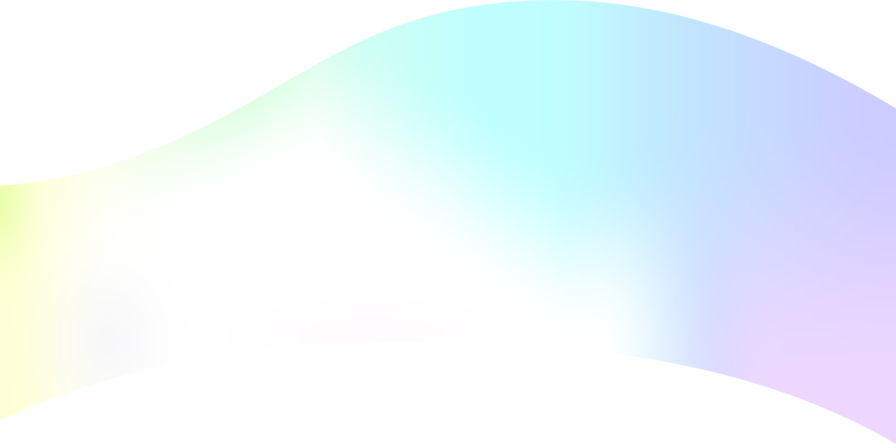
Reproduce this background procedurally as a Shadertoy shader.

```glsl
// Draws a pastel iridescent wave ribbon with soft glows on a white ground.

const vec3 WHITE    = vec3(1.0);
const vec3 CREAM    = vec3(0.98, 1.0, 0.93);
const vec3 GREEN    = vec3(0.85, 1.0, 0.87);
const vec3 MINT     = vec3(0.81, 1.0, 0.95);
const vec3 CYAN     = vec3(0.75, 1.0, 1.0);
const vec3 SKY      = vec3(0.76, 0.89, 1.0);
const vec3 LAVENDER = vec3(0.80, 0.80, 1.0);
const vec3 LILAC    = vec3(0.93, 0.845, 1.0);
const vec3 YELLOW   = vec3(1.0, 1.0, 0.84);
const vec3 LIME     = vec3(0.91, 1.0, 0.66);
const vec3 PEARL    = vec3(0.955, 0.955, 0.975);
const vec3 BLUSH    = vec3(1.0, 0.975, 0.995);

// Cubic segment through two knots, each given as (x, height, slope).
float hermite(vec3 a, vec3 b, float x) {
    float span = b.x - a.x;
    float t = clamp((x - a.x) / span, 0.0, 1.0);
    float rise = t * t * (3.0 - 2.0 * t);
    float u = 1.0 - t;
    return mix(a.y, b.y, rise) + span * t * u * (a.z * u - b.z * t);
}

// Upper contour: a low trough climbing to a broad crest.
float upperEdge(float x) {
    vec3 start  = vec3(0.0, 0.586, 0.05);
    vec3 climb  = vec3(0.586, 0.788, 0.58);
    vec3 bend   = vec3(0.911, 0.9505, 0.33);
    vec3 crest  = vec3(1.237, 1.0, 0.0);
    vec3 finish = vec3(2.0, 0.758, -0.6);
    if (x < climb.x) return hermite(start, climb, x);
    if (x < bend.x)  return hermite(climb, bend, x);
    if (x < crest.x) return hermite(bend, crest, x);
    return hermite(crest, finish, x);
}

// Lower contour: a shallow arch.
float lowerEdge(float x) {
    float d2 = (x - 0.95) * (x - 0.95);
    return 0.237 - 0.138 * d2 - 0.0623 * d2 * d2;
}

// Elliptical Gaussian falloff.
float glow(vec2 p, vec2 center, vec2 radius) {
    vec2 q = (p - center) / radius;
    return exp(-dot(q, q));
}

// Hue sweep along the ribbon, tinted lilac at the lower right.
vec3 spectrum(vec2 p) {
    vec3 c = mix(CREAM, GREEN, smoothstep(0.2, 0.6, p.x));
    c = mix(c, MINT, smoothstep(0.55, 0.85, p.x));
    c = mix(c, CYAN, smoothstep(0.75, 1.12, p.x));
    c = mix(c, SKY, smoothstep(1.17, 1.62, p.x));
    c = mix(c, LAVENDER, smoothstep(1.5, 2.0, p.x));
    float lilac = (1.0 - smoothstep(0.1, 0.75, p.y)) * smoothstep(1.35, 1.75, p.x);
    return mix(c, LILAC, lilac);
}

// White haze filling the lower middle beneath a slanted soft boundary.
float haze(vec2 p, float top) {
    float slant = max(0.453 + 0.65 * (1.25 - p.x), 0.45);
    float boundary = min(slant, top - 0.06);
    float softness = mix(0.12, 0.22, smoothstep(0.5, 0.9, p.x));
    float below = 1.0 - smoothstep(-softness, softness, p.y - boundary);
    return below * (1.0 - smoothstep(1.33, 1.62, p.x));
}

void mainImage(out vec4 fragColor, in vec2 fragCoord) {
    vec2 p = fragCoord / iResolution.xy * vec2(2.0, 1.0);
    float pixel = 1.0 / iResolution.y;
    float top = upperEdge(p.x);

    // Ribbon colour and haze
    vec3 color = mix(spectrum(p), WHITE, haze(p, top));

    // Warm left rim and faint tints along the arch
    color = mix(color, YELLOW, exp(-p.x * p.x / 0.026));
    color = mix(color, LIME, 0.85 * glow(p, vec2(0.0, 0.55), vec2(0.06, 0.12)));
    color = mix(color, PEARL, 0.6 * glow(p, vec2(0.24, 0.24), vec2(0.11, 0.14)));
    color = mix(color, BLUSH, 0.7 * glow(p, vec2(0.83, 0.25), vec2(0.22, 0.06)));

    // Smooth silhouette
    float inside = min(top - p.y, p.y - lowerEdge(p.x));
    float coverage = smoothstep(-pixel, pixel, inside);
    fragColor = vec4(mix(WHITE, color, coverage), 1.0);
}
```
